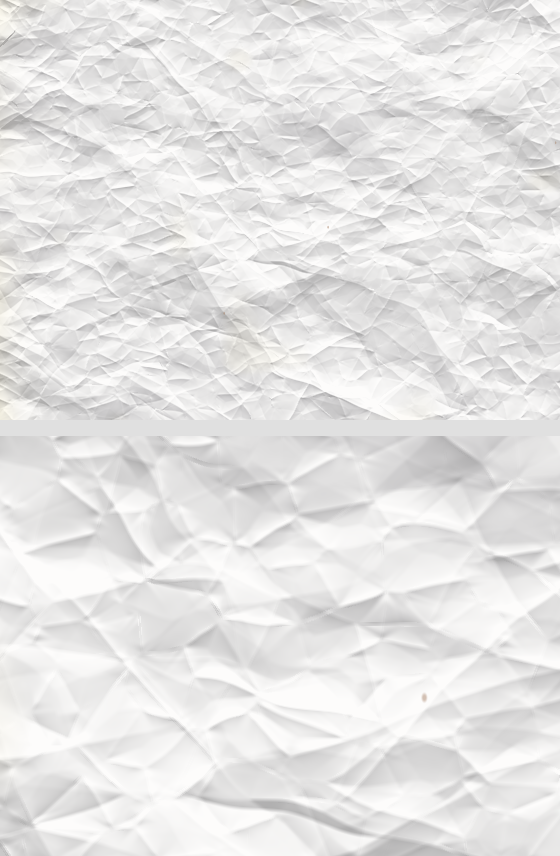
Top, the full canvas; bottom, a detail of the centre.
A Shadertoy shader for this texture:

```glsl
// Crumpled white paper lit from above: a height field of tilted Voronoi facets
// in four sizes, sharp creases on their borders, and short folds leaning both ways.
// The slope towards the light gives the tone; faint stains and specks tint it.

const vec2  LIGHT        = vec2(0.05, 0.9987);
const float PAPER_TONE   = 0.902;
const float RELIEF       = 0.100;   // tone change per unit of slope
const float SOFTNESS     = 0.0018;  // half width of the slope sample
const int   FACET_LAYERS = 4;
const float FACET_FREQ   = 3.3;     // largest facets per canvas height
const float CREASE_WIDTH = 0.0052;
const float CREASE_MEAN  = 0.45;    // ridge height where creases meet
const float CREASE_GLOW  = 0.032;
const float BROAD_TONE   = 0.045;
const float TOOTH        = 0.0011;
const int   FOLDS        = 18;
const int   SPECKS       = 3;
const vec3  PAPER_TINT   = vec3(1.002, 0.999, 0.996);
const vec3  STAIN_TINT   = vec3(0.004, 0.012, 0.050);
const vec3  SHADE_TINT   = vec3(0.002, 0.005, -0.003);
const vec3  SPECK_COLOR  = vec3(0.66, 0.52, 0.42);

float hash(vec2 p) {
    return fract(sin(dot(p, vec2(127.1, 311.7))) * 43758.5453);
}

vec2 hash2(vec2 p) {
    return fract(sin(vec2(dot(p, vec2(127.1, 311.7)),
                          dot(p, vec2(269.5, 183.3)))) * 43758.5453);
}

float noise(vec2 p) {
    vec2 i = floor(p), f = fract(p);
    f = f * f * (3.0 - 2.0 * f);
    return mix(mix(hash(i), hash(i + vec2(1, 0)), f.x),
               mix(hash(i + vec2(0, 1)), hash(i + vec2(1, 1)), f.x), f.y);
}

vec2 sitePoint(vec2 cell) {
    return cell + 0.06 + 0.88 * hash2(cell);
}

// Voronoi cell: x = distance to border, y = cell random,
// z = border random, w = distance to the second border minus x
vec4 facet(vec2 q) {
    vec2 base = floor(q), home = base, toHome = vec2(8.0);
    for (int k = 0; k < 9; k++) {
        vec2 cell = base + vec2(k % 3 - 1, k / 3 - 1);
        vec2 r = sitePoint(cell) - q;
        if (dot(r, r) < dot(toHome, toHome)) { toHome = r; home = cell; }
    }
    float border = 8.0, second = 8.0;
    vec2 other = home;
    for (int k = 0; k < 9; k++) {
        if (k == 4) continue;
        vec2 cell = home + vec2(k % 3 - 1, k / 3 - 1);
        vec2 r = sitePoint(cell) - q;
        float d = dot(0.5 * (r + toHome), normalize(r - toHome));
        second = min(second, max(d, border));
        if (d < border) { border = d; other = cell; }
    }
    return vec4(max(border, 0.0), hash(home + 3.7), hash(home + other + 0.5), second - border);
}

// Folds that fade out along their length, leaning either way in turn
float foldHeight(vec2 p) {
    float h = 0.0;
    for (int i = 0; i < FOLDS; i++) {
        vec2 id = vec2(float(i), 4.3);
        vec2 r = hash2(id), s = hash2(id + 19.1);
        float angle = (i % 2 == 0 ? 0.5 : -0.7) + 0.7 * (s.x - 0.5);
        vec2 dir = vec2(cos(angle), sin(angle));
        vec2 v = p - r * vec2(1.4, 1.0);
        float along = dot(v, dir) / mix(0.08, 0.2, s.y);
        float across = abs(dot(v, vec2(-dir.y, dir.x)));
        float width = mix(0.009, 0.03, hash(id + 31.0));
        h += (s.y < 0.3 ? -0.8 : 0.9) * width * exp(-across / width - along * along);
    }
    return h;
}

// x = height of the sheet, y = pale wear along the creases
vec2 sheet(vec2 p) {
    float tooth = TOOTH * noise(p * 80.0);
    p += 0.06 * (vec2(noise(p * 3.0), noise(p * 3.0 + 41.0)) - 0.5);
    p += 0.013 * (vec2(noise(p * 19.0), noise(p * 19.0 + 23.0)) - 0.5);
    float height = tooth + foldHeight(p), wear = 0.0;
    float freq = FACET_FREQ, weight = 0.9;
    for (int i = 0; i < FACET_LAYERS; i++) {
        // Smaller facets lean less and are less stretched
        float lean = 1.0 - 0.15 * float(i);
        float angle = (i % 2 == 0 ? -0.62 : 0.5) * lean;
        float c = cos(angle), s = sin(angle);
        vec2 q = vec2(c * p.x + s * p.y, c * p.y - s * p.x);
        q *= freq * mix(vec2(1.0), vec2(0.78, 1.25), lean);
        vec4 f = facet(q + 17.0 * float(i + 1));
        float d = f.x / freq;
        height += weight * (2.0 * f.y - 1.0) * 0.38 * (1.0 - exp(-f.x / 0.38)) / freq;
        // Each border keeps its own ridge height, evened out at the corners
        float clear = smoothstep(0.0, 0.18, f.w);
        float ridge = mix(CREASE_MEAN, mix(-1.0, 1.9, f.z), clear);
        height += weight * ridge * CREASE_WIDTH * exp(-d / CREASE_WIDTH);
        wear += mix(0.33, f.z * f.z, clear) * exp(-d / (0.55 * CREASE_WIDTH));
        freq *= 1.9;
        weight *= 0.98;
    }
    return vec2(height, wear);
}

void mainImage(out vec4 fragColor, in vec2 fragCoord) {
    vec2 p = fragCoord / iResolution.y;

    // Slope towards the light, averaged over two parallel samples
    vec2 e = SOFTNESS * LIGHT, side = 0.5 * SOFTNESS * vec2(LIGHT.y, -LIGHT.x);
    vec2 lowA = sheet(p - e - side), lowB = sheet(p - e + side);
    vec2 highA = sheet(p + e - side), highB = sheet(p + e + side);
    float slope = (lowA.x + lowB.x - highA.x - highB.x) / (4.0 * SOFTNESS);
    float wear = 0.25 * (lowA.y + lowB.y + highA.y + highB.y);

    // Tone with broad unevenness and compressed highlights
    float tone = PAPER_TONE + RELIEF * slope + CREASE_GLOW * (wear - 0.2);
    tone += BROAD_TONE * (0.6 * noise(p * vec2(2.5, 3.5)) + 0.4 * noise(p * 7.0 + 5.0) - 0.5);
    tone -= 0.5 * max(tone - 0.95, 0.0);
    tone = clamp(tone, 0.68, 0.99);

    // Cool shadows, cream stains near the left edge and in rare spots
    vec3 color = tone * PAPER_TINT;
    color -= SHADE_TINT * smoothstep(0.95, 0.8, tone) * noise(p * 2.5 + 9.0);
    float stain = exp(-p.x / 0.045) * noise(p * 6.0 + 2.0);
    stain += 0.5 * smoothstep(0.82, 0.98, noise(p * 7.0 + 60.0));
    color -= STAIN_TINT * stain;

    // Tiny brown specks
    for (int i = 0; i < SPECKS; i++) {
        vec2 spot = hash2(vec2(float(i), 77.0)) * vec2(iResolution.x / iResolution.y, 1.0);
        float d = length((p - spot) * vec2(1.3, 0.8));
        color = mix(color, SPECK_COLOR, 0.5 * smoothstep(0.004, 0.001, d));
    }
    fragColor = vec4(color, 1.0);
}
```
